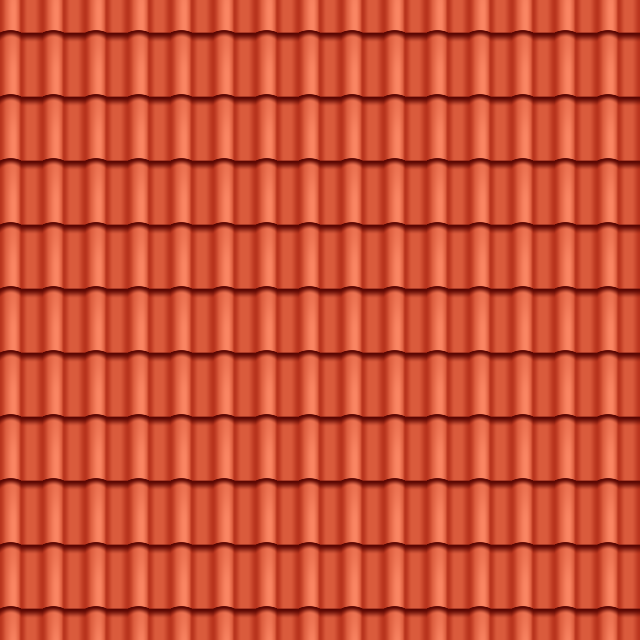
A Shadertoy shader for this texture:

```glsl
const vec2 TILES = vec2(15.0, 10.0);    // repeats across and down
const float ROLL_WIDTH = 0.5;           // share of a tile taken by its raised roll
const float EDGE_HEIGHT = 0.483;        // lower edge of a course within its cell
const float ARCH_HEIGHT = 0.038;        // lift of that edge under a roll
const float ARCH_ROUNDNESS = 0.75;      // below one: flatter crest, steeper sides
const float SHADOW_REACH = 0.15;        // where the shadow ends on the pan
const float ROLL_SHADOW = 0.72;         // shadow length on a roll, relative to the pan
const float TOP_SHEEN = 0.55;           // sheen left at the upper end of a roll

const vec3 GROOVE = vec3(0.725, 0.205, 0.115);
const vec3 CLAY   = vec3(0.855, 0.355, 0.235);
const vec3 SHEEN  = vec3(0.98, 0.52, 0.385);
const vec3 SHADOW = vec3(0.35, 0.025, 0.01);

// Rises over a..b and falls over c..d
float band(float a, float b, float c, float d, float x) {
    return smoothstep(a, b, x) * (1.0 - smoothstep(c, d, x));
}

// Colour across one tile: rounded roll, then flat pan
vec3 clayProfile(float u, float sheen) {
    float roll = band(0.0, 0.16, 0.43, ROLL_WIDTH, u);
    float pan = band(ROLL_WIDTH, 0.66, 0.80, 1.0, u);
    vec3 color = mix(GROOVE, CLAY, max(roll, pan));
    return mix(color, SHEEN, sheen * band(0.08, 0.31, 0.34, 0.48, u));
}

// Height of the rounded roll, zero on the pan
float rollArch(float u) {
    float wave = max(sin(3.14159 * u / ROLL_WIDTH), 0.0);
    return u < ROLL_WIDTH ? pow(wave, ARCH_ROUNDNESS) : 0.0;
}

void mainImage(out vec4 fragColor, in vec2 fragCoord) {
    vec2 tile = fragCoord / iResolution.xy * TILES;
    float pixel = TILES.y / iResolution.y;
    float u = fract(tile.x);
    float arch = rollArch(u);

    // Distance below the scalloped edge of the course above
    float depth = fract(EDGE_HEIGHT + ARCH_HEIGHT * arch - tile.y);

    // Rolls catch more light toward their lower end
    vec3 color = clayProfile(u, mix(TOP_SHEEN, 1.0, smoothstep(0.05, 0.7, depth)));

    // Soft cast shadow, shorter on the rolls, with a crisp upper edge
    float reach = SHADOW_REACH * mix(1.0, ROLL_SHADOW, arch);
    float shade = 1.0 - smoothstep(0.0, reach, depth);
    shade = max(shade, smoothstep(1.0 - pixel, 1.0, depth));

    fragColor = vec4(mix(color, SHADOW, shade), 1.0);
}
```
